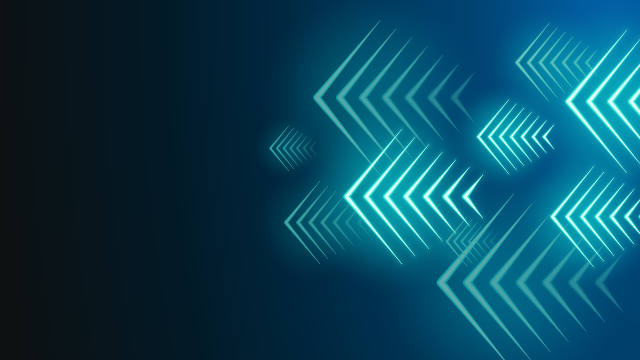
A Shadertoy shader for this background:

```glsl
// Glowing teal chevron trails pointing left over a dark blue gradient.

const int GROUPS = 10;
const int CHEVRONS = 7;
const vec2 ARM = vec2(0.82, 1.0);      // arm direction, in group heights
const float STROKE = 0.047;            // half stroke width at the apex
const float SPACING = 0.295;           // step between neighbouring apexes
const float SHRINK = 0.113;            // height lost at every step

// Each group: apex x, apex y, half height, intensity (canvas heights)
const vec4 groups[GROUPS] = vec4[GROUPS](
    vec4(0.870, 0.729, 0.215, 0.60), vec4(0.789, 0.382, 0.114, 0.50),
    vec4(0.748, 0.588, 0.063, 0.50), vec4(1.431, 0.826, 0.109, 0.70),
    vec4(1.213, 0.215, 0.248, 0.60), vec4(1.238, 0.329, 0.069, 0.55),
    vec4(0.954, 0.454, 0.186, 1.00), vec4(1.324, 0.620, 0.103, 1.00),
    vec4(1.528, 0.398, 0.139, 1.00), vec4(1.569, 0.718, 0.197, 1.00));

// Elliptical gradient: blue at the upper right, near black at the left
vec3 backdrop(vec2 p, vec2 source) {
    float r = length((p - source) * vec2(1.0, 0.5));
    vec3 c = mix(vec3(0.01, 0.37, 0.64), vec3(0.0, 0.25, 0.42), smoothstep(0.0, 0.5, r));
    c = mix(c, vec3(0.0, 0.15, 0.24), clamp((r - 0.5) / 0.47, 0.0, 1.0));
    c = mix(c, vec3(0.01, 0.10, 0.15), clamp((r - 0.97) / 0.3, 0.0, 1.0));
    return mix(c, vec3(0.05, 0.065, 0.07), clamp((r - 1.27) / 0.46, 0.0, 1.0));
}

// Soft disc that fades to zero at the given radius
float softDisc(vec2 p, float radius) {
    float f = max(1.0 - dot(p, p) / (radius * radius), 0.0);
    return f * f;
}

// Chevron with tapering arms: x = distance to the spine, y = local half width
vec2 chevron(vec2 q, float size) {
    q.y = abs(q.y);
    vec2 arm = ARM * size;
    float t = clamp(dot(q, arm) / dot(arm, arm), 0.0, 1.0);
    return vec2(length(q - arm * t), STROKE * (1.0 - t));
}

float coverage(float dist, float pixel) {
    return 1.0 - smoothstep(-0.7 * pixel, 0.7 * pixel, dist);
}

// Row of shrinking chevrons, fading out when the group is dim
vec3 drawTrail(vec3 col, vec2 p, vec4 group, float pixel) {
    vec2 q = (p - group.xy) / group.z;
    float px = pixel / group.z;
    float bright = smoothstep(0.5, 1.0, group.w);
    vec3 edge = mix(vec3(0.08, 0.66, 0.66), vec3(0.16, 0.88, 0.83), bright);
    vec3 core = mix(vec3(0.36, 0.63, 0.64), vec3(0.84, 1.0, 0.96), bright);
    for (int i = 0; i < CHEVRONS; i++) {
        float k = float(i);
        vec2 apex = vec2(SPACING * k + STROKE, 0.0);
        vec2 s = chevron(q - apex, 1.0 - SHRINK * k);
        float alpha = mix(0.85 * (1.0 - k / 7.5), 1.0, bright);
        float halo = 0.25 * bright * exp(-max(s.x - s.y, 0.0) * 28.0);
        col = mix(col, edge, halo);
        col = mix(col, edge, alpha * coverage(s.x - s.y, px));
        col = mix(col, core, alpha * coverage(s.x - 0.55 * s.y, px));
    }
    return col;
}

void mainImage(out vec4 fragColor, in vec2 fragCoord) {
    float pixel = 1.0 / iResolution.y;
    vec2 p = fragCoord * pixel;
    vec3 col = backdrop(p, vec2(1.71, 1.0));

    // Glows lie beneath all the strokes
    for (int i = 0; i < GROUPS; i++) {
        vec4 g = groups[i];
        float glow = softDisc(p - g.xy - vec2(0.75 * g.z, 0.0), 1.5 * g.z);
        vec3 tint = mix(vec3(0.0, 0.60, 0.64), vec3(0.01, 0.69, 0.74), g.w);
        col = mix(col, tint, 0.82 * pow(g.w, 1.5) * glow);
    }

    for (int i = 0; i < GROUPS; i++) {
        col = drawTrail(col, p, groups[i], pixel);
    }
    fragColor = vec4(col, 1.0);
}
```
